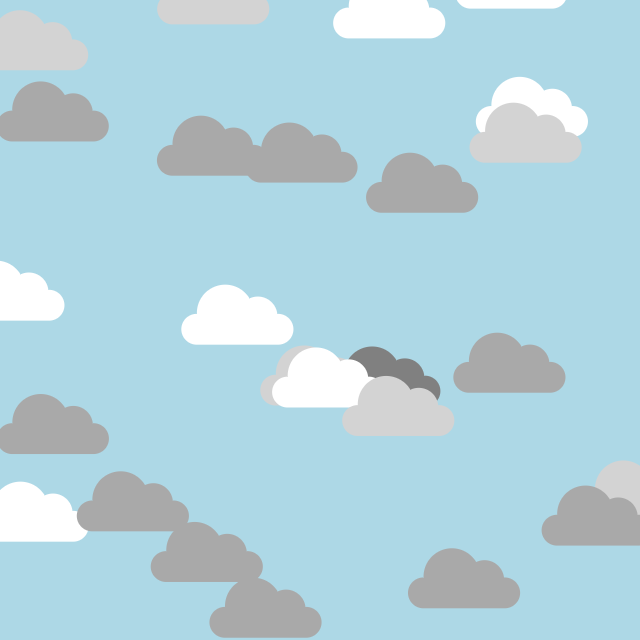
This pattern is drawn by a WebGL 1 fragment shader. Its source:

```glsl
precision highp float;

uniform vec2 u_resolution;

#define GRID 5.0
#define CLOUD_COUNT 25
#define JITTER 1.2
#define SEED 3.0
#define SKY vec3(0.678, 0.847, 0.902)
#define WHITE vec3(1.0)
#define LIGHT_GREY vec3(0.827)
#define MID_GREY vec3(0.663)
#define DARK_GREY vec3(0.502)
#define WHITE_SHARE 0.28
#define LIGHT_SHARE 0.24
#define DARK_SHARE 0.04

// Two random values in 0..1 from a cell position
vec2 hash22(vec2 p) {
  vec3 q = fract(p.xyx * vec3(0.1031, 0.1030, 0.0973));
  q += dot(q, q.yzx + 33.33);
  return fract((q.xx + q.yz) * q.zy);
}

float circleDistance(vec2 p, vec2 center, float radius) {
  return length(p - center) - radius;
}

// Flat rounded base with a large and a small bump on top
float cloudDistance(vec2 p) {
  float base = length(vec2(max(abs(p.x) - 0.0635, 0.0), p.y)) - 0.0241;
  float largeBump = circleDistance(p, vec2(-0.019, 0.0254), 0.0443);
  float smallBump = circleDistance(p, vec2(0.032, 0.0205), 0.0306);
  return min(base, min(largeBump, smallBump));
}

// Maps a rank in 0..1 to a colour with fixed shares
vec3 cloudColor(float rank) {
  if (rank < WHITE_SHARE) return WHITE;
  if (rank < WHITE_SHARE + LIGHT_SHARE) return LIGHT_GREY;
  if (rank < 1.0 - DARK_SHARE) return MID_GREY;
  return DARK_GREY;
}

void main() {
  float canvasSize = min(u_resolution.x, u_resolution.y);
  vec2 uv = gl_FragCoord.xy / canvasSize;
  float count = float(CLOUD_COUNT);
  vec3 color = SKY;

  // Visit the cells in shuffled order so the overlaps vary
  for (int i = 0; i < CLOUD_COUNT; i++) {
    float index = float(i);
    float cellIndex = mod(index * 7.0 + 0.5, count);
    vec2 cell = floor(vec2(mod(cellIndex, GRID), cellIndex / GRID));
    vec2 offset = (hash22(cell + SEED) - 0.5) * JITTER;
    vec2 center = (cell + 0.5 + offset) / GRID;

    float rank = mod(index * 11.0 + 0.5, count) / count;
    float coverage = clamp(0.5 - cloudDistance(uv - center) * canvasSize, 0.0, 1.0);
    color = mix(color, cloudColor(rank), coverage);
  }

  gl_FragColor = vec4(color, 1.0);
}
```
